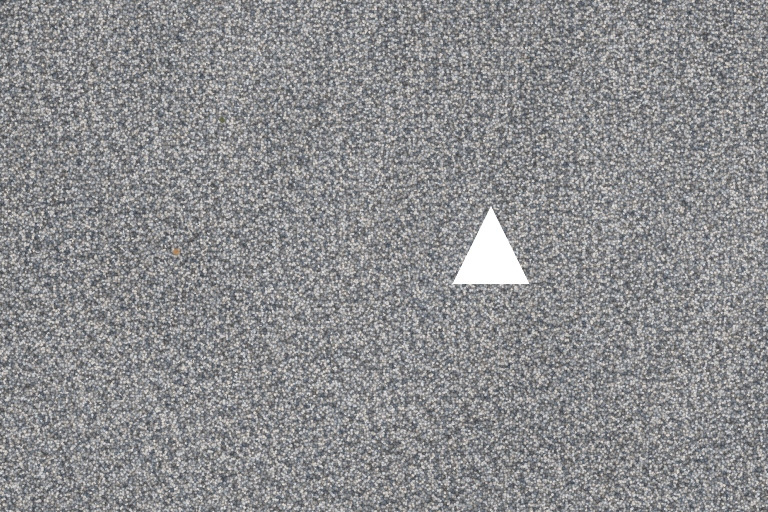
This texture is drawn by a Shadertoy shader. Its source:

```glsl
#define GRAINS 212.0
#define GRAIN_MEAN 0.645
#define GRAIN_SPREAD 0.46
#define GAP_SHADE 0.60
#define PATCH_DEPTH 0.055
#define WARMTH 0.055
#define APEX vec2(0.959, 0.598)
#define TRIANGLE_SIZE vec2(0.0755, 0.153)
#define MARK_COLOR vec3(1.0)
#define LEAF_COLOR vec3(0.72, 0.52, 0.32)
#define MOSS_COLOR vec3(0.34, 0.35, 0.20)

float hash(vec2 p) {
    return fract(sin(dot(p, vec2(127.1, 311.7))) * 43758.5453);
}

vec2 hash2(vec2 p) {
    return vec2(hash(p), hash(p + 57.3));
}

float valueNoise(vec2 p) {
    vec2 i = floor(p), f = fract(p);
    f = f * f * (3.0 - 2.0 * f);
    return mix(mix(hash(i), hash(i + vec2(1, 0)), f.x),
               mix(hash(i + vec2(0, 1)), hash(i + vec2(1, 1)), f.x), f.y);
}

// Rounded stones: the nearest center sets the tone, distance darkens the gaps
vec3 gravel(vec2 p) {
    vec2 q = p * GRAINS;
    q += 0.5 * vec2(valueNoise(q * 1.7), valueNoise(q * 1.7 + 31.0));
    vec2 cell = floor(q), nearestId = cell;
    float nearest = 9.0;
    for (int y = -1; y <= 1; y++) {
        for (int x = -1; x <= 1; x++) {
            vec2 id = cell + vec2(x, y);
            float d = length(id + hash2(id) - q);
            if (d < nearest) {
                nearest = d;
                nearestId = id;
            }
        }
    }
    float tone = hash(nearestId + 11.7) - 0.5;
    float hue = hash(nearestId + 83.1) - 0.5 + 0.6 * tone;
    float gap = smoothstep(0.2, 0.8, nearest);
    vec3 stone = vec3(GRAIN_MEAN + GRAIN_SPREAD * tone);
    stone += hue * WARMTH * vec3(1.0, 0.1, -1.0);
    return stone * mix(vec3(1.0), GAP_SHADE * vec3(0.98, 1.0, 1.03), gap);
}

// Broad, faint variation of the surface
float patches(vec2 p) {
    float n = 0.6 * valueNoise(p * vec2(3.0, 4.0)) + 0.4 * valueNoise(p * 9.0 + 5.0);
    return (n - 0.5) * PATCH_DEPTH + 0.02 * (p.x - 0.75) * (p.y - 0.3);
}

float speck(vec2 p, vec2 center, float radius) {
    float wobble = 0.4 * radius * valueNoise(p * 260.0);
    return 1.0 - smoothstep(0.6 * radius, 1.2 * radius, length(p - center) + wobble);
}

// Signed distance to the upright isosceles triangle
float triangle(vec2 p) {
    vec2 fromApex = vec2(abs(p.x - APEX.x), p.y - APEX.y);
    float side = dot(fromApex, normalize(TRIANGLE_SIZE.yx));
    float base = -TRIANGLE_SIZE.y - fromApex.y;
    return max(side, base);
}

void mainImage(out vec4 fragColor, in vec2 fragCoord) {
    float pixel = 1.0 / iResolution.y;
    vec2 p = fragCoord * pixel;

    // Nine samples smooth the fine stones
    vec3 color = vec3(0.0);
    for (int i = 0; i < 9; i++) {
        vec2 offset = vec2(i % 3 - 1, i / 3 - 1) / 3.0;
        color += gravel(p + offset * pixel) / 9.0;
    }
    color += patches(p);

    // Small debris
    color = mix(color, LEAF_COLOR, 0.8 * speck(p, vec2(0.344, 0.508), 0.009));
    color = mix(color, MOSS_COLOR, 0.8 * speck(p, vec2(0.434, 0.766), 0.008));

    // Painted mark
    float mark = 1.0 - smoothstep(-0.5 * pixel, 0.5 * pixel, triangle(p));
    fragColor = vec4(mix(color, MARK_COLOR, mark), 1.0);
}
```
